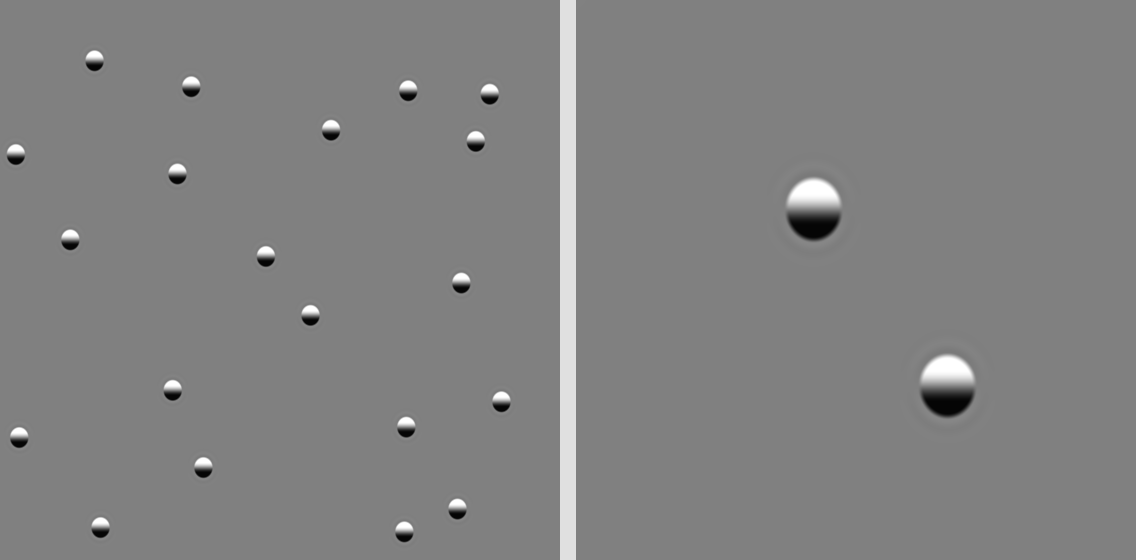
Left: the whole. Right: its middle third, enlarged.
This pattern is drawn by a Shadertoy shader. Its source:

```glsl
const vec3 BACKGROUND = vec3(0.502);
const vec3 LIGHT_CAP = vec3(1.0);
const vec3 DARK_CAP = vec3(0.02);
const ivec2 CELLS = ivec2(4, 5);           // one ball per cell: 20 in all
const vec2 BALL_RADIUS = vec2(0.0162, 0.0182);
const float EDGE_SOFTNESS = 0.0018;
const float FADE_HALF_HEIGHT = 0.52;       // light to dark, in ball radii
const float RIPPLE_STRENGTH = 0.035;
const float RIPPLE_FREQUENCY = 620.0;
const float RIPPLE_REACH = 0.006;
const uint SEED = 23u;

// Integer hash giving two values in 0..1
vec2 hash2(uvec2 v) {
    v = v * 1664525u + 1013904223u;
    v.x += v.y * 1664525u;
    v.y += v.x * 1664525u;
    v ^= v >> 16u;
    v.x += v.y * 1664525u;
    v.y += v.x * 1664525u;
    v ^= v >> 16u;
    return vec2(v >> 8u) / 16777216.0;
}

// Random centre that keeps the whole ball inside its cell
vec2 ballCentre(ivec2 cell, vec2 canvas) {
    vec2 cellSize = canvas / vec2(CELLS);
    vec2 jitter = hash2(uvec2(cell) + uvec2(SEED, SEED * 7u));
    return vec2(cell) * cellSize + mix(BALL_RADIUS, cellSize - BALL_RADIUS, jitter);
}

// Vertical shading from the dark lower cap to the light upper cap
vec3 ballColor(float height) {
    return mix(DARK_CAP, LIGHT_CAP,
               smoothstep(-FADE_HALF_HEIGHT, FADE_HALF_HEIGHT, height));
}

// Faint ringing just outside the rim, opposite in sign above and below
float rimRipple(float gap, float height) {
    float outside = max(gap, 0.0);
    return -RIPPLE_STRENGTH * clamp(height, -1.0, 1.0)
         * sin(outside * RIPPLE_FREQUENCY) * exp(-outside / RIPPLE_REACH);
}

void mainImage(out vec4 fragColor, in vec2 fragCoord) {
    vec2 canvas = vec2(iResolution.x / iResolution.y, 1.0);
    vec2 point = fragCoord / iResolution.y;
    float softness = max(EDGE_SOFTNESS, 0.7 / iResolution.y);

    vec3 color = BACKGROUND;
    for (int row = 0; row < CELLS.y; row++) {
        for (int column = 0; column < CELLS.x; column++) {
            vec2 local = (point - ballCentre(ivec2(column, row), canvas)) / BALL_RADIUS;
            float gap = (length(local) - 1.0) * BALL_RADIUS.x;
            float coverage = 1.0 - smoothstep(-softness, softness, gap);
            color += rimRipple(gap, local.y);
            color = mix(color, ballColor(local.y), coverage);
        }
    }
    fragColor = vec4(clamp(color, 0.0, 1.0), 1.0);
}
```
